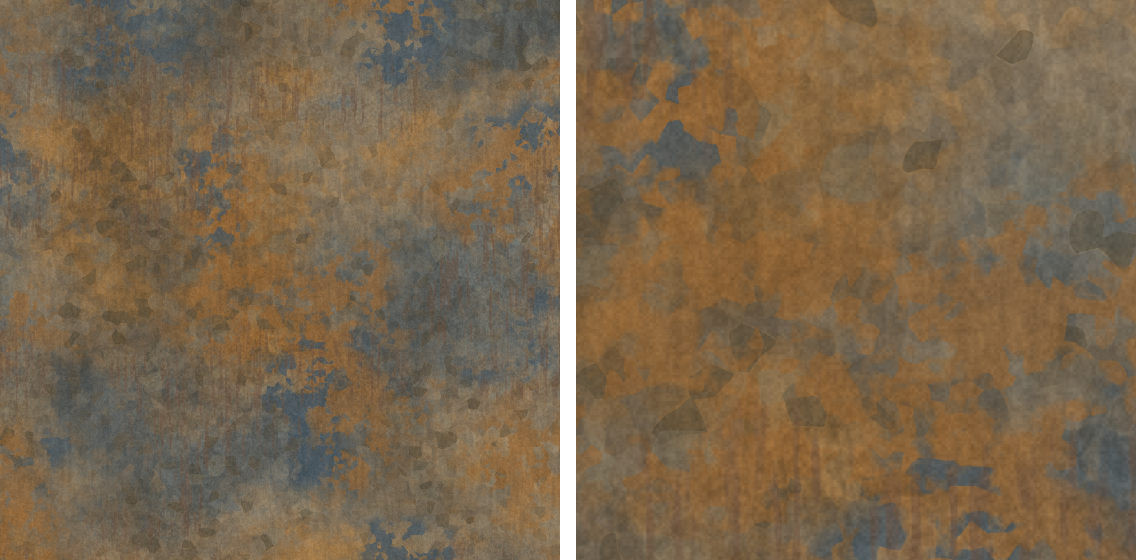
Left: the whole. Right: its middle third, enlarged.
A three.js fragment shader for this texture:

```glsl
// Weathered, mottled patina: ochre and slate clouds broken into small flakes, with streaks and grain.
varying vec2 vUv;

float hash(vec2 p) {
  vec3 q = fract(p.xyx * 0.1031);
  q += dot(q, q.yzx + 33.33);
  return fract((q.x + q.y) * q.z);
}

float noise(vec2 p) {
  vec2 i = floor(p), f = fract(p);
  f = f * f * (3.0 - 2.0 * f);
  return mix(mix(hash(i), hash(i + vec2(1.0, 0.0)), f.x),
             mix(hash(i + vec2(0.0, 1.0)), hash(i + 1.0), f.x), f.y);
}

float fbm(vec2 p) {
  float sum = 0.0, amp = 0.5;
  for (int i = 0; i < 5; i++) {
    sum += amp * noise(p);
    p = mat2(0.8, 0.6, -0.6, 0.8) * p * 2.03 + 17.3;
    amp *= 0.5;
  }
  return sum;
}

// Voronoi flakes: three random values per cell, blended narrowly at the borders
vec3 flakes(vec2 p) {
  vec2 cell = floor(p);
  vec3 sum = vec3(0.0);
  float total = 0.0;
  for (int y = -1; y <= 1; y++) {
    for (int x = -1; x <= 1; x++) {
      vec2 id = cell + vec2(x, y);
      vec2 seed = id + vec2(hash(id + 3.1), hash(id + 71.7));
      float weight = exp(-32.0 * length(p - seed));
      sum += weight * vec3(hash(id + 19.3), hash(id + 41.9), hash(id + 97.5));
      total += weight;
    }
  }
  return sum / total;
}

void main() {
  vec2 uv = vUv;

  // Ragged flake layers at three sizes
  vec2 ragged = uv + 0.009 * (vec2(noise(uv * 65.0), noise(uv * 65.0 + 40.0)) - 0.5);
  vec3 large = flakes(ragged * 31.0 + 5.0);
  vec3 medium = flakes(ragged * 49.0 + 130.0);
  vec3 small = flakes(ragged * 88.0 + 260.0);
  vec3 jitter = 0.3 * large + 0.4 * medium + 0.3 * small - 0.5;

  // Broad fields, shifted by each flake so that their borders break up
  vec2 drift = uv + 0.12 * (vec2(noise(uv * 4.0 + 9.0), noise(uv * 4.0 + 27.0)) - 0.5);
  float warmth = fbm(drift * vec2(3.1, 3.7) + 12.4) + 0.2 * jitter.x;
  float light = fbm(drift * 4.2 + 53.0) + 0.16 * jitter.y;
  float flaking = smoothstep(0.28, 0.62, fbm(uv * 5.0 + 81.0));

  // Slate through taupe to ochre
  vec3 color = mix(vec3(0.365, 0.375, 0.36), vec3(0.47, 0.415, 0.335), smoothstep(0.27, 0.47, warmth));
  color = mix(color, vec3(0.555, 0.42, 0.255), smoothstep(0.46, 0.68, warmth));
  color *= 1.0 + 0.55 * (light - 0.47);

  // Tone of single flakes, with a few dark olive and pale ones
  float depth = mix(0.35, 1.0, flaking);
  color *= 1.0 + depth * (0.13 * (medium.z - 0.5) + 0.1 * (small.z - 0.5) + 0.08 * (large.z - 0.5));
  color = mix(color, vec3(0.31, 0.285, 0.225), 0.5 * depth * smoothstep(0.86, 0.93, medium.x));
  color = mix(color, vec3(0.51, 0.475, 0.385), 0.35 * depth * smoothstep(0.83, 0.9, large.y));

  // Ragged stains of blue and orange
  float ragging = fbm(uv * 28.0 + 7.0) + 0.3 * (small.y - 0.5);
  float blueZone = smoothstep(0.5, 0.68, fbm(uv * 5.5 + 190.0));
  float orangeZone = smoothstep(0.46, 0.66, fbm(uv * 4.7 + 310.0));
  color = mix(color, vec3(0.27, 0.335, 0.38), 0.75 * blueZone * smoothstep(0.42, 0.58, ragging));
  color = mix(color, vec3(0.59, 0.395, 0.195), 0.6 * orangeZone * smoothstep(0.57, 0.42, ragging));

  // Vertical streaks, worn rust and fine grain
  float streak = 0.6 * noise(uv * vec2(170.0, 17.0)) + 0.4 * noise(uv * vec2(310.0, 48.0) + 60.0);
  float wear = smoothstep(0.4, 0.65, fbm(uv * 6.0 + 230.0));
  color *= 1.0 + 0.14 * (streak - 0.5);
  color = mix(color, vec3(0.4, 0.3, 0.235), 0.5 * wear * smoothstep(0.5, 0.75, streak));
  float grain = 0.5 * noise(uv * vec2(420.0, 300.0)) + 0.5 * noise(uv * 230.0 + 33.0);
  color *= 1.0 + (0.14 + 0.1 * wear) * (grain - 0.5);
  color += 0.035 * (hash(floor(uv * 512.0)) - 0.5);

  gl_FragColor = vec4(color, 1.0);
}
```
